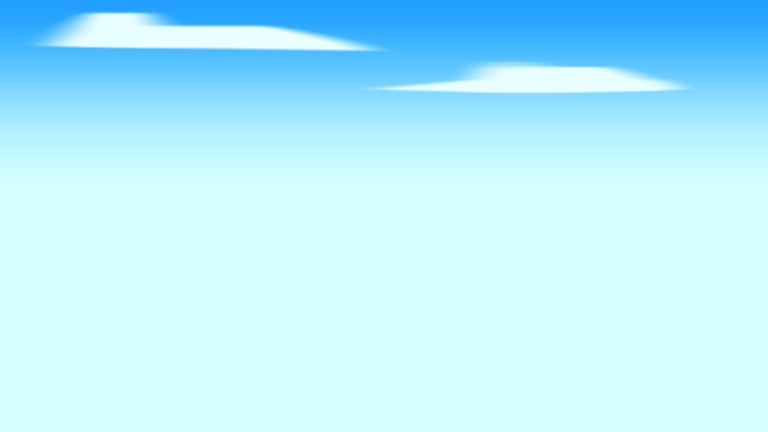
Reproduce this texture procedurally as a Shadertoy shader.

```glsl
// Bright daytime sky: a blue-to-pale-cyan gradient with two wind-swept, flat-based clouds.

// Lengths are in hundredths of the canvas height, measured from the lower left.
const float UNITS = 100.0;
const vec3 CLOUD_COLOR = vec3(0.915, 1.0, 1.0);
const float EDGE_SOFTNESS = 0.5;  // blur of the top and bottom edges
const float FLANK_CURVE = 1.3;    // how the sides bend inward with height
const float PUFF_OPACITY = 0.45;  // thin veil above the right cloud

// Sky colours: depth below the top edge, then red, green, blue.
const int STOP_COUNT = 8;
const vec4 SKY_STOPS[STOP_COUNT] = vec4[](
    vec4( 0.0, 0.13, 0.62, 1.0),
    vec4( 5.0, 0.16, 0.65, 1.0),
    vec4(11.5, 0.28, 0.73, 1.0),
    vec4(17.0, 0.40, 0.79, 1.0),
    vec4(23.0, 0.55, 0.87, 1.0),
    vec4(31.0, 0.70, 0.94, 1.0),
    vec4(40.0, 0.82, 0.995, 1.0),
    vec4(45.0, 0.84, 1.0, 1.0));

vec3 skyColor(float depth) {
    vec3 color = SKY_STOPS[0].yzw;
    for (int i = 1; i < STOP_COUNT; i++) {
        float start = SKY_STOPS[i - 1].x;
        float blend = clamp((depth - start) / (SKY_STOPS[i].x - start), 0.0, 1.0);
        color = mix(color, SKY_STOPS[i].yzw, blend);
    }
    return color;
}

// A lobe fades sideways between its flanks and ends crisply at floor and top.
// Flanks hold x of: left outer, left inner, right inner, right outer.
float lobe(vec2 p, float floorY, float topY, vec4 baseFlanks, vec4 topFlanks) {
    float h = clamp((p.y - floorY) / (topY - floorY), 0.0, 1.0);
    vec4 flanks = mix(baseFlanks, topFlanks, pow(h, FLANK_CURVE));
    float sides = smoothstep(flanks.x, flanks.y, p.x)
                * (1.0 - smoothstep(flanks.z, flanks.w, p.x));
    float bottom = smoothstep(-EDGE_SOFTNESS, EDGE_SOFTNESS, p.y - floorY);
    float top = smoothstep(-EDGE_SOFTNESS, EDGE_SOFTNESS, topY - p.y);
    return sides * bottom * top;
}

float cover(float a, float b) {
    return 1.0 - (1.0 - a) * (1.0 - b);
}

// Tall rounded head on the left with a long tail to the right.
float leftCloud(vec2 p) {
    float floorY = 89.5 - 0.0145 * p.x;
    float head = lobe(p, floorY, 97.0, vec4(3.5, 22.0, 30.0, 50.0),
                                       vec4(16.0, 25.0, 29.0, 40.0));
    float tail = lobe(p, floorY, 94.0, vec4(6.0, 22.0, 79.0, 93.0),
                                       vec4(23.0, 35.0, 57.0, 67.0));
    return cover(head, tail);
}

// Thin lens with a bowed base, a body on top and a faint puff above it.
float rightCloud(vec2 p) {
    float bow = (p.x - 122.7) / 41.0;
    float floorY = 78.7 + 0.8 * min(bow * bow, 1.2);
    float wedge = lobe(p, floorY, 81.5, vec4(80.0, 93.0, 148.0, 163.0),
                                        vec4(102.0, 116.0, 143.0, 159.0));
    float body = lobe(p, floorY, 84.5, vec4(102.0, 113.0, 148.0, 163.0),
                                       vec4(105.0, 123.0, 135.0, 147.0));
    float puff = lobe(p, floorY, 85.7, vec4(102.0, 116.0, 125.0, 139.0),
                                       vec4(106.0, 117.0, 119.0, 131.0));
    return cover(cover(wedge, body), PUFF_OPACITY * puff);
}

void mainImage(out vec4 fragColor, in vec2 fragCoord) {
    vec2 p = UNITS * fragCoord / iResolution.y;
    vec3 color = skyColor(UNITS - p.y);
    color = mix(color, CLOUD_COLOR, cover(leftCloud(p), rightCloud(p)));
    fragColor = vec4(color, 1.0);
}
```
